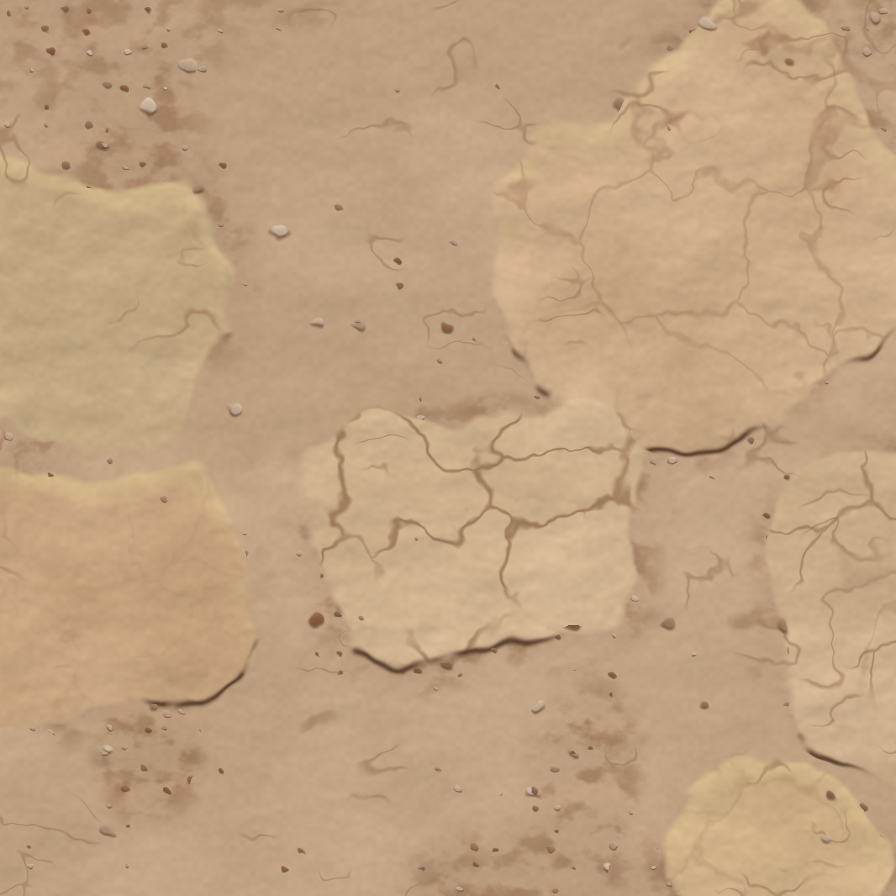
Give the GLSL for this texture, as a Shadertoy shader.

```glsl
const vec3 SOIL = vec3(0.742, 0.622, 0.502);
const vec3 SOIL_PALE = vec3(0.775, 0.655, 0.535);
const vec3 GRIT = vec3(0.60, 0.455, 0.345);
const vec3 CREVICE = vec3(0.56, 0.42, 0.30);
const vec3 SHADOW = vec3(0.27, 0.17, 0.11);
const vec3 RIM = vec3(0.84, 0.74, 0.55);
const vec3 PEBBLE_DARK = vec3(0.52, 0.35, 0.25);
const vec3 PEBBLE_PALE = vec3(0.84, 0.76, 0.67);
const float CRACK_CELLS = 7.5;
const float CORNER = 0.09;
const float EDGE_WARP = 0.10;
const int SLABS = 6;

// Slab centre and half size
const vec4 SLAB[SLABS] = vec4[SLABS](
    vec4(0.06, 0.66, 0.19, 0.14), vec4(0.08, 0.34, 0.21, 0.13),
    vec4(0.79, 0.73, 0.23, 0.20), vec4(0.54, 0.41, 0.19, 0.14),
    vec4(1.02, 0.33, 0.14, 0.17), vec4(0.86, 0.06, 0.12, 0.10));
// Slab colour, and how cracked it is
const vec4 TINT[SLABS] = vec4[SLABS](
    vec4(0.760, 0.658, 0.510, 0.0), vec4(0.775, 0.640, 0.495, 0.1),
    vec4(0.790, 0.663, 0.525, 0.4), vec4(0.803, 0.687, 0.550, 1.0),
    vec4(0.795, 0.677, 0.545, 0.8), vec4(0.805, 0.682, 0.525, 0.2));
const float TILT[SLABS] = float[SLABS](-0.15, 0.08, 0.65, 0.1, 0.0, 0.1);

float hash(vec2 p) {
    vec3 q = fract(p.xyx * 0.1031);
    q += dot(q, q.yzx + 33.33);
    return fract((q.x + q.y) * q.z);
}

vec2 hash2(vec2 p) {
    return vec2(hash(p), hash(p + 57.3));
}

float noise(vec2 p) {
    vec2 i = floor(p), f = fract(p);
    f = f * f * (3.0 - 2.0 * f);
    return mix(mix(hash(i), hash(i + vec2(1, 0)), f.x),
               mix(hash(i + vec2(0, 1)), hash(i + vec2(1, 1)), f.x), f.y);
}

float fbm(vec2 p) {
    float sum = 0.0, amp = 0.53;
    for (int i = 0; i < 4; i++) {
        sum += amp * noise(p);
        p = mat2(1.6, 1.2, -1.2, 1.6) * p + 7.1;
        amp *= 0.5;
    }
    return sum;
}

// Signed distance to the nearest ragged slab, with its index
float slabDistance(vec2 p, out int nearest) {
    p += EDGE_WARP * (vec2(fbm(p * 7.0 + 3.0), fbm(p * 7.0 + 41.0)) - 0.5);
    float best = 1e3;
    nearest = 0;
    for (int i = 0; i < SLABS; i++) {
        float c = cos(TILT[i]), s = sin(TILT[i]);
        vec2 q = abs(mat2(c, -s, s, c) * (p - SLAB[i].xy)) - SLAB[i].zw + CORNER;
        float d = length(max(q, 0.0)) + min(max(q.x, q.y), 0.0) - CORNER;
        if (d < best) { best = d; nearest = i; }
    }
    return best;
}

// Distance to the closest border between Voronoi cells
float cellBorder(vec2 p) {
    vec2 cell = floor(p), nearest = vec2(9.0);
    for (int k = 0; k < 9; k++) {
        vec2 g = cell + vec2(k % 3 - 1, k / 3 - 1);
        vec2 r = g + hash2(g) - p;
        if (dot(r, r) < dot(nearest, nearest)) nearest = r;
    }
    float border = 1.0;
    for (int k = 0; k < 25; k++) {
        vec2 g = cell + vec2(k % 5 - 2, k / 5 - 2);
        vec2 r = g + hash2(g) - p, side = r - nearest;
        if (dot(side, side) > 1e-4)
            border = min(border, dot(0.5 * (r + nearest), normalize(side)));
    }
    return border;
}

// One scattered pebble per grid cell, shaded on its lower side
vec3 addPebbles(vec3 col, vec2 p, float cells, float density) {
    vec2 id = floor(p * cells);
    vec2 q = fract(p * cells) - mix(vec2(0.33), vec2(0.67), hash2(id + 11.0));
    q += 0.16 * (vec2(noise(p * cells * 4.0), noise(p * cells * 4.0 + 19.0)) - 0.5);
    q = mat2(0.94, 0.34, -0.34, 0.94) * q * vec2(1.0, 1.5);
    float radius = mix(0.08, 0.23, hash(id + 5.0));
    float present = step(hash(id + 29.0), density);
    float shade = smoothstep(0.07, -0.07, length(q + vec2(-0.02, 0.09)) - radius);
    float body = smoothstep(0.05, -0.05, length(q) - radius);
    vec3 tone = mix(PEBBLE_DARK, PEBBLE_PALE, pow(hash(id + 83.0), 1.4));
    col = mix(col, SHADOW, 0.55 * shade * present);
    return mix(col, tone + 0.25 * q.y, 0.85 * body * present);
}

float relief(vec2 p) {
    return fbm(p * vec2(15.0, 22.0));
}

void mainImage(out vec4 fragColor, in vec2 fragCoord) {
    vec2 p = fragCoord / iResolution.xy;
    int id, unused;
    float d = slabDistance(p, id);
    float below = (slabDistance(p - vec2(0.0, 0.006), unused) - d) / 0.006;
    float slab = smoothstep(0.005, -0.005, d);
    float cracked = TINT[id].w;

    // Bare soil, with loose grit gathered beside slabs and in clusters
    vec3 col = mix(SOIL, SOIL_PALE, smoothstep(0.4, 0.75, fbm(p * 5.0)));
    float cluster = smoothstep(0.62, 0.82, noise(p * 6.0 + 23.0));
    float beside = smoothstep(0.045, 0.0, d) * smoothstep(0.35, 0.65, noise(p * 8.0 + 4.0));
    float loose = max(cluster, beside) * (1.0 - slab);
    float speck = smoothstep(0.42, 0.72, fbm(p * vec2(38.0, 52.0)));
    col = mix(col, GRIT, loose * (0.15 + 0.6 * speck));

    // Slab faces with pale upper rims
    vec3 face = TINT[id].rgb + 0.09 * (fbm(p * 9.0 + 60.0) - 0.5);
    float rim = smoothstep(-0.035, -0.004, d) * smoothstep(0.1, -0.7, below);
    face = mix(face, RIM, rim * mix(0.65, 0.15, cracked));
    col = mix(col, face, slab);

    // Broken cracks across the slabs
    vec2 bend = vec2(fbm(p * 16.0), fbm(p * 16.0 + 31.0)) - 0.5;
    float border = cellBorder(p * CRACK_CELLS + 0.7 * bend);
    float width = mix(0.015, 0.075, noise(p * 24.0 + 8.0));
    float crack = smoothstep(width, 0.0, border) * smoothstep(0.3, 0.55, noise(p * 10.0 + 15.0));
    col = mix(col, CREVICE, 0.75 * crack * cracked * slab);

    // Surface relief and short wrinkles
    float slope = relief(p + vec2(-0.002, 0.006)) - relief(p);
    col *= 1.0 - mix(0.20, 0.34, slab) * slope;
    float ridge = abs(noise(p * vec2(23.0, 35.0) + 2.0 * bend) - 0.5);
    float wrinkle = smoothstep(0.08, 0.0, ridge) * smoothstep(0.6, 0.8, noise(p * 14.0 + 70.0));
    col = mix(col, GRIT, 0.55 * wrinkle);

    // Thin shadows under lower edges
    float line = exp(-pow((d - 0.001) / 0.0035, 2.0)) * smoothstep(0.3, 0.9, below);
    col = mix(col, SHADOW, 0.8 * line * smoothstep(0.35, 0.6, noise(p * 9.0 + 37.0)));

    // Scattered stones and fine grain
    float open = 1.0 - 0.9 * slab;
    col = addPebbles(col, p, 21.0, open * (0.06 + 0.20 * loose));
    col = addPebbles(col, p + 0.37, 46.0, open * (0.03 + 0.30 * loose));
    col += 0.022 * (noise(p * 170.0) - 0.5);
    fragColor = vec4(col, 1.0);
}
```
